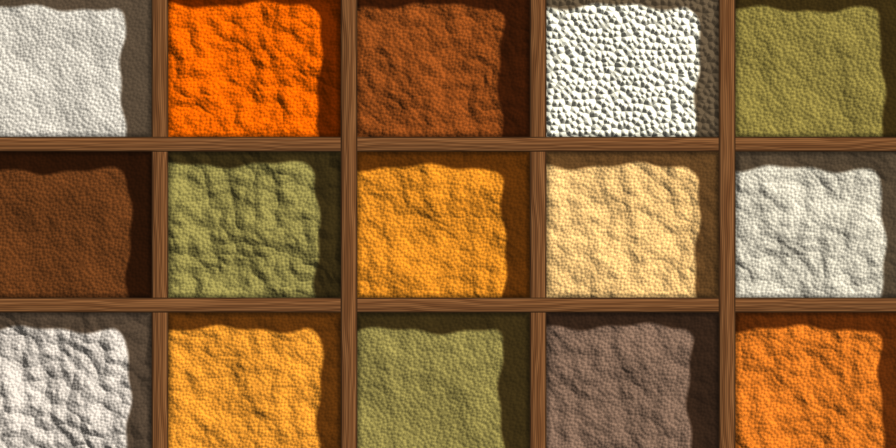
Give the GLSL for this pattern, as a Shadertoy shader.

```glsl
// A wooden tray of square compartments, each filled with a different ground spice.
// Layered sines and cellular noise form a height field, shaded by its slope toward
// a low sun at the upper right; the dividers cast soft wavy shadows on the powder.

const vec2 PITCH = vec2(0.422, 0.359);        // compartment spacing
const vec2 ORIGIN = vec2(-0.065, -0.040);     // first divider crossing
const vec2 HALF_BAR = vec2(0.0185, 0.0165);   // half widths of the dividers
const vec2 TO_SUN = vec2(0.75, 0.66);

// Spices, bottom row first
const vec3 SPICE[15] = vec3[15](
    vec3(.75, .71, .66), vec3(.87, .56, .18), vec3(.55, .50, .27), vec3(.48, .38, .31), vec3(.83, .45, .14),
    vec3(.39, .22, .10), vec3(.52, .48, .26), vec3(.84, .52, .14), vec3(.91, .73, .46), vec3(.78, .75, .67),
    vec3(.82, .79, .73), vec3(.88, .37, .02), vec3(.53, .27, .10), vec3(.88, .86, .77), vec3(.55, .49, .24));

// Lumpiness of each spice; 1 means whole seeds
const float ROUGHNESS[15] = float[15](
    .90, .45, .20, .40, .50,
    .12, .80, .40, .45, .50,
    .05, .70, .60, 1.0, .15);

vec2 hash22(vec2 p) {
    return fract(sin(vec2(dot(p, vec2(127.1, 311.7)), dot(p, vec2(269.5, 183.3)))) * 4375.85);
}

// Distance to the nearest scattered point
float cellular(vec2 p) {
    vec2 cell = floor(p), f = p - cell;
    float nearest = 2.0;
    for (int y = -1; y <= 1; y++)
        for (int x = -1; x <= 1; x++) {
            vec2 o = vec2(x, y);
            vec2 d = o + hash22(cell + o) - f;
            nearest = min(nearest, dot(d, d));
        }
    return sqrt(nearest);
}

float layeredSines(vec2 p) {
    float sum = 0.0, amp = 0.5;
    for (int i = 0; i < 5; i++) {
        p = mat2(0.8, -0.6, 0.6, 0.8) * p * 1.6 + 1.7;
        sum += amp * sin(p.x + 1.4 * sin(p.y));
        amp *= 0.6;
    }
    return sum;
}

// Powder height: broad mounds, clumps and single grains
float powderHeight(vec2 p, float rough, float seeds) {
    float mounds = layeredSines(p * 13.0);
    float clumps = 1.0 - cellular(p * 27.0 + 0.5 * mounds);
    float grainScale = mix(135.0, 72.0, seeds);
    float grains = 1.0 - cellular(p * grainScale);
    return mounds * mix(0.004, 0.011, rough * (1.0 - seeds))
         + clumps * 0.011 * rough * (1.0 - seeds)
         + grains * mix(0.28, 0.75, seeds) / grainScale;
}

// Light on the powder from its slope toward the sun
float powderLight(vec2 p, float rough, float seeds) {
    const float STEP = 0.005;
    float rise = powderHeight(p + TO_SUN * STEP, rough, seeds) - powderHeight(p, rough, seeds);
    return clamp(1.0 - 0.85 * rise / STEP, 0.4, 1.4);
}

// 1 in sunlight, 0 in the shadow of the top and right dividers
float sunlight(vec2 local, vec2 inner, vec2 rnd, vec2 seed) {
    vec2 reach = vec2(0.045, 0.028) + vec2(0.022, 0.016) * rnd;
    vec2 wave = 0.006 * sin(local.yx * 24.0 + seed) + 0.003 * sin(local.yx * 61.0 + seed.yx);
    vec2 gap = inner - reach + wave - local;
    const float CORNER = 0.03;
    float d = CORNER - length(max(CORNER - gap, 0.0));
    return smoothstep(-0.005, 0.006, d);
}

// Wood strip; across runs from -1 to 1 with the lit edge at 1
vec3 wood(float along, float across, float seed) {
    float warp = layeredSines(vec2(along * 5.0, across * 0.6 + seed));
    float grain = sin(across * 9.0 + 5.0 * warp + seed) * 0.5 + 0.5;
    float fibre = sin(across * 31.0 + along * 9.0 + 8.0 * warp);
    vec3 col = mix(vec3(.39, .24, .13), vec3(.54, .36, .21), grain * 0.6 + 0.2);
    col *= 1.0 + 0.06 * fibre + 0.12 * across;
    return col * mix(0.5, 1.0, smoothstep(1.0, 0.72, abs(across)));
}

vec3 compartment(vec2 p, vec2 cell, vec2 local) {
    int kind = int(mod(cell.x, 5.0) + 5.0 * mod(cell.y, 3.0));
    float rough = ROUGHNESS[kind], seeds = step(0.95, rough);
    vec2 rnd = hash22(cell + 3.0), seed = rnd * 6.28;
    vec2 inner = 0.5 * PITCH - HALF_BAR;
    float sun = sunlight(local, inner, rnd, seed);
    float light = powderLight(p + rnd * 9.0, rough, seeds);
    vec3 shade = mix(vec3(.42, .36, .30) * mix(1.0, light, 0.5), vec3(light), sun);
    // Contact darkening along the walls
    vec2 wall = inner - abs(local);
    return SPICE[kind] * shade * mix(0.65, 1.0, smoothstep(0.0, 0.014, min(wall.x, wall.y)));
}

void mainImage(out vec4 fragColor, in vec2 fragCoord) {
    float pixel = 1.0 / iResolution.y;
    vec2 p = fragCoord * pixel;
    vec2 grid = (p - ORIGIN) / PITCH;
    vec2 cell = floor(grid), line = floor(grid + 0.5);
    vec3 col = compartment(p, cell, (grid - cell - 0.5) * PITCH);

    // Dividers; every second upright runs unbroken over the cross bars
    vec2 offset = (grid - line) * PITCH;
    vec2 bar = smoothstep(HALF_BAR + pixel, HALF_BAR - pixel, abs(offset));
    vec2 across = clamp(offset / HALF_BAR, -1.0, 1.0);
    vec3 upright = wood(p.y, across.x, line.x * 2.7);
    vec3 crossbar = wood(p.x, across.y, line.y * 4.1 + 1.0);
    bool uprightOnTop = mod(line.x, 2.0) < 0.5;
    col = uprightOnTop ? mix(mix(col, crossbar, bar.y), upright, bar.x)
                       : mix(mix(col, upright, bar.x), crossbar, bar.y);
    fragColor = vec4(col, 1.0);
}
```
